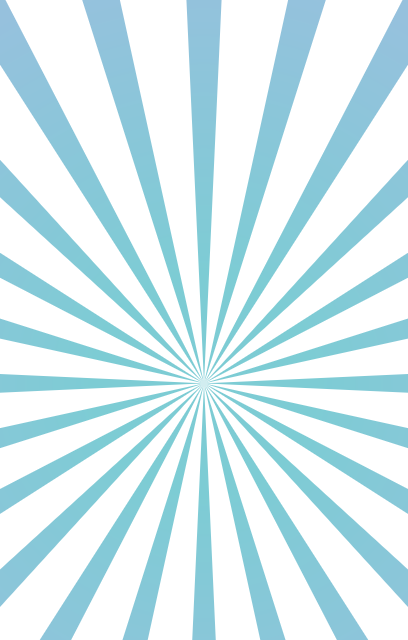
Write a Shadertoy shader that draws this background.

```glsl
// Sunburst: evenly spaced teal-to-blue rays on white, fanning out from a point below the middle.

#define RAY_COUNT 24.0
#define RAY_FILL 0.35
#define BURST_CENTER vec2(0.5, 0.401)
#define FADE_START 0.17
#define FADE_END 0.65
#define INNER_COLOR vec3(0.490, 0.800, 0.832)
#define OUTER_COLOR vec3(0.588, 0.757, 0.868)
#define PAPER_COLOR vec3(1.0)

const float TAU = 6.2831853;

// Share of the pixel covered by a ray; one ray points straight up.
float rayCoverage(vec2 p, float pixel) {
    float radius = length(p);
    float sector = TAU / RAY_COUNT;
    float angle = atan(p.x, p.y);
    float offAxis = abs(mod(angle + 0.5 * sector, sector) - 0.5 * sector);

    // Distance to the straight edge of the nearest ray
    float edge = radius * sin(offAxis - 0.5 * RAY_FILL * sector);
    float coverage = clamp(0.5 - edge / pixel, 0.0, 1.0);

    // Settle on the mean tint where sectors are too thin to resolve
    float resolved = smoothstep(0.5, 2.0, radius * sector / pixel);
    return mix(RAY_FILL, coverage, resolved);
}

void mainImage(out vec4 fragColor, in vec2 fragCoord) {
    // Canvas height is one unit
    vec2 p = (fragCoord - BURST_CENTER * iResolution.xy) / iResolution.y;
    float pixel = 1.0 / iResolution.y;

    // Radial tint along the rays
    float fade = clamp((length(p) - FADE_START) / (FADE_END - FADE_START), 0.0, 1.0);
    vec3 rayColor = mix(INNER_COLOR, OUTER_COLOR, fade);

    fragColor = vec4(mix(PAPER_COLOR, rayColor, rayCoverage(p, pixel)), 1.0);
}
```
